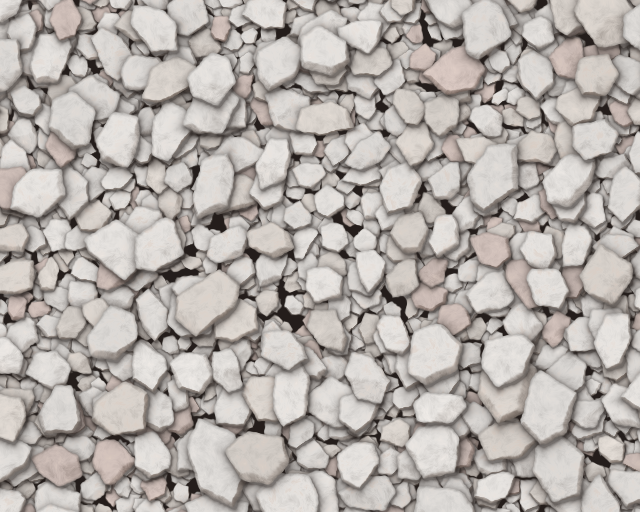
This texture is drawn by a Shadertoy shader. Its source:

```glsl
// Draws a bed of pale, angular crushed limestone, heaped from small chips to large stones.

const float TAU = 6.2831853;
const vec3 GAP   = vec3(0.14, 0.115, 0.105);
const vec3 CREAM = vec3(0.905, 0.893, 0.88);
const vec3 PINK  = vec3(0.84, 0.775, 0.75);
const vec3 TAN   = vec3(0.87, 0.845, 0.82);
const vec3 STAIN = vec3(0.79, 0.73, 0.69);
const vec3 LIGHT = vec3(-0.25, 0.45, 0.857);

struct Stone {
    float edge;    // signed distance to the outline
    float shadow;  // signed distance to the shifted outline
    vec3 normal;
};

vec3 hash3(vec2 p) {
    vec3 q = fract(p.xyx * vec3(0.1031, 0.1030, 0.0973));
    q += dot(q, q.yxz + 33.33);
    return fract((q.xxy + q.yzz) * q.zyx);
}

mat2 rotation(float angle) {
    float c = cos(angle), s = sin(angle);
    return mat2(c, s, -s, c);
}

// Layered, warped sines for weathered mineral grain
float mottle(vec2 p) {
    float sum = 0.0, amp = 0.5;
    mat2 turn = rotation(0.65);
    for (int i = 0; i < 5; i++) {
        p = turn * p * 1.8 + 0.6 * sin(p.yx * 1.3 + float(i));
        sum += amp * sin(p.x) * sin(p.y);
        amp *= 0.75;
    }
    return sum;
}

// Convex chip: six sloping side planes cut by three tilted top planes
Stone chip(vec2 p, vec2 id, float radius) {
    vec3 shape = hash3(id + 71.3);
    mat2 turn = rotation(shape.x * TAU);
    vec2 stretch = vec2(mix(0.8, 0.98, shape.y), mix(1.0, 1.3, shape.z));
    vec2 q = turn * p * stretch;
    vec2 shifted = turn * (p - vec2(0.025, -0.045)) * stretch;

    float edgeSum = 0.0, shadowSum = 0.0, weightSum = 0.0;
    vec3 normal = vec3(0.0);
    for (int i = 0; i < 9; i++) {
        vec3 r = hash3(id * 1.7 + float(i) * 13.1 + 5.0);
        vec2 dir;
        float slope, height;
        if (i < 6) {
            float angle = (float(i) + 0.55 * r.x) * TAU / 6.0;
            dir = vec2(cos(angle), sin(angle));
            float reach = radius * mix(0.78, 1.12, r.y);
            slope = mix(0.9, 3.6, r.z);
            edgeSum += exp(42.0 * (dot(q, dir) - reach));
            shadowSum += exp(42.0 * (dot(shifted, dir) - reach));
            height = (reach - dot(q, dir)) * slope;
        } else {
            float angle = (float(i) + 0.8 * r.x) * TAU / 3.0;
            dir = vec2(cos(angle), sin(angle));
            slope = mix(0.1, 0.6, r.y);
            height = radius * mix(0.4, 0.55, r.z) - dot(q, dir) * slope;
        }
        float weight = exp(-48.0 * clamp(height, -0.5, 1.2));
        normal += weight * normalize(vec3(dir * slope, 1.0));
        weightSum += weight;
    }
    normal /= weightSum;
    normal.xy = normal.xy * turn;
    return Stone(log(edgeSum) / 42.0, log(shadowSum) / 42.0, normalize(normal));
}

vec3 stoneColor(Stone stone, vec2 uv, vec2 id) {
    vec3 pick = hash3(id + 19.7);
    float grain = mottle(uv * 55.0 + pick.xy * 40.0);
    vec3 color = pick.x < 0.10 ? PINK : pick.x < 0.32 ? TAN : CREAM;
    color *= mix(0.94, 1.0, pick.y);
    color = mix(color, STAIN, smoothstep(0.0, 1.0, grain) * mix(0.05, 0.6, pick.z));
    float lit = dot(stone.normal, LIGHT) + 0.14 * grain;
    vec3 shade = mix(vec3(0.62, 0.58, 0.555), vec3(1.0), smoothstep(-0.3, 0.82, lit));
    float rim = mix(0.84, 1.0, smoothstep(0.0, 0.06, -stone.edge));
    return color * shade * rim * (1.0 + 0.05 * grain);
}

// Scatters one size of stone over what already lies below
vec3 scatter(vec3 below, vec2 uv, float size, float density, float seed) {
    vec2 grid = uv / size + seed * 3.37;
    vec2 cell = floor(grid);
    float pixel = 0.8 / (iResolution.y * size);
    for (int y = -1; y <= 1; y++)
    for (int x = -1; x <= 1; x++) {
        vec2 id = cell + vec2(x, y);
        vec2 key = id + seed * 57.0 + 100.0;
        vec3 r = hash3(key);
        vec2 p = grid - id - 0.5 - 0.6 * (r.xy - 0.5);
        if (r.z > density || dot(p, p) > 1.4) continue;
        Stone stone = chip(p, key, mix(0.39, 0.53, hash3(key + 7.7).x));
        float shadow = 0.56 * exp(-max(stone.shadow, 0.0) / 0.06);
        below = mix(below, GAP, shadow);
        float cover = smoothstep(pixel, -pixel, stone.edge);
        if (cover > 0.0) below = mix(below, stoneColor(stone, uv, key), cover);
    }
    return below;
}

void mainImage(out vec4 fragColor, in vec2 fragCoord) {
    vec2 uv = fragCoord / iResolution.y;
    // Roughen the broken outlines
    vec2 rough = uv + 0.0009 * sin(uv.yx * 150.0 + 2.0 * sin(uv * 80.0));
    rough += 0.0004 * sin(uv.yx * 430.0 + 3.0 * sin(uv * 210.0));

    // Two beds of chips fill the gaps under the larger stones
    vec3 color = GAP;
    color = scatter(color, rough, 0.046, 1.0, 5.0);
    color = scatter(color, rough, 0.040, 1.0, 1.0);
    color = scatter(color, rough, 0.061, 0.85, 2.0);
    color = scatter(color, rough, 0.084, 0.74, 3.0);
    color = scatter(color, rough, 0.108, 0.42, 4.0);
    fragColor = vec4(color, 1.0);
}
```
